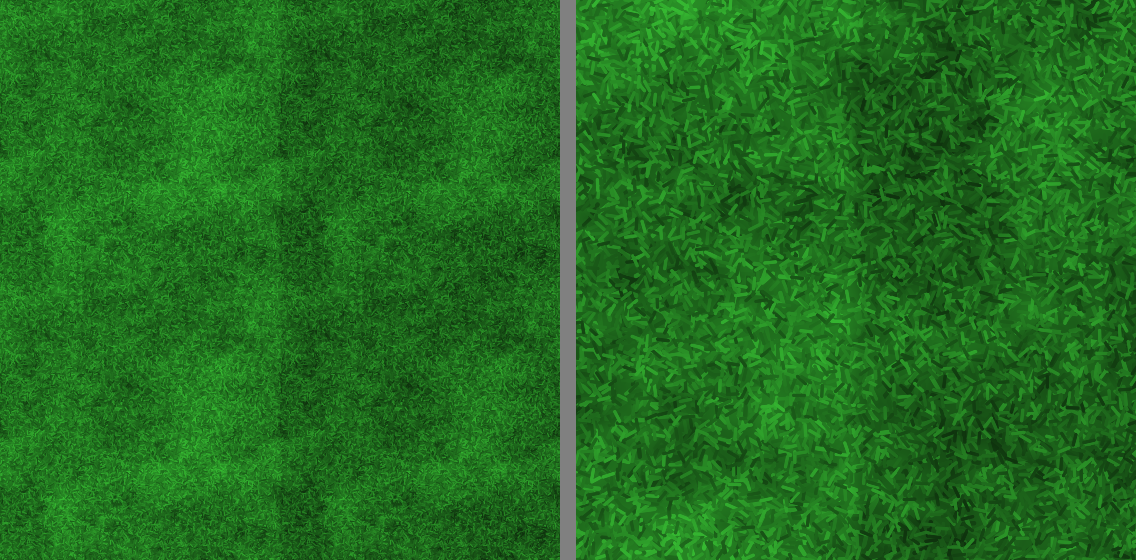
Left: the whole. Right: its middle third, enlarged.
Reproduce this texture procedurally as a WebGL 1 fragment shader.

```glsl
precision highp float;
// Mown lawn: a tile of short tangled grass, two by two, with a light and a dark mowing stripe.

uniform vec2 u_resolution;

const float TAU = 6.2831853;
const float REPEATS = 2.0;                         // tiles across and down
const vec3 GRASS_TINT = vec3(0.287, 1.0, 0.266);   // hue, scaled by the tone
const float MEAN_TONE = 0.452;
const float MIN_TONE = 0.2;
const float MAX_TONE = 0.72;
const float STRIPE_CONTRAST = 0.026;
const float STRIPE_SLOPE = 0.03;                   // contrast gained towards the seam
const float SEAM_SOFTNESS = 0.006;
const float BLADE_CONTRAST = 0.17;
const float BLADE_HALF_LENGTH = 0.62;              // in blade cells
const float BLADE_HALF_WIDTH = 0.2;
const float COARSE_BLADES = 76.0;                  // blade cells per tile
const float FINE_BLADES = 98.0;
const float MOTTLE_CONTRAST = 0.25;
const vec2 MOTTLE_CELLS = vec2(4.0, 6.0);          // patches slightly wider than tall
const float BROAD_CONTRAST = 0.011;
const vec2 BROAD_PHASE = vec2(0.15, 0.3);

vec3 hash3(vec2 p) {
  vec3 q = fract(vec3(p.xyx) * vec3(0.1031, 0.1030, 0.0973));
  q += dot(q, q.yxz + 33.33);
  return fract((q.xxy + q.yzz) * q.zyx);
}

// Value noise that wraps after "period" cells.
float wrappedNoise(vec2 p, vec2 period, float seed) {
  vec2 cell = floor(p);
  vec2 f = fract(p);
  f = f * f * (3.0 - 2.0 * f);
  float a = hash3(mod(cell, period) + seed).x;
  float b = hash3(mod(cell + vec2(1.0, 0.0), period) + seed).x;
  float c = hash3(mod(cell + vec2(0.0, 1.0), period) + seed).x;
  float d = hash3(mod(cell + 1.0, period) + seed).x;
  return mix(mix(a, b, f.x), mix(c, d, f.x), f.y);
}

// Patchy wear, centred on zero.
float mottle(vec2 tile) {
  float sum = 0.0;
  float weight = 0.45;
  vec2 cells = MOTTLE_CELLS;
  for (int i = 0; i < 4; i++) {
    sum += weight * (wrappedNoise(tile * cells, cells, 17.0 + 31.0 * float(i)) - 0.5);
    cells = cells * 2.0 + 1.0;
    weight *= 0.8;
  }
  return sum;
}

// Paints one randomly turned blade per cell over the tone below.
float paintBlades(float below, vec2 tile, float cells, float seed) {
  vec2 p = tile * cells;
  vec2 home = floor(p);
  float blur = 0.5 * REPEATS * cells / min(u_resolution.x, u_resolution.y);
  float tone = below;
  for (int y = -1; y <= 1; y++) {
    for (int x = -1; x <= 1; x++) {
      vec2 cell = home + vec2(float(x), float(y));
      vec2 id = mod(cell, cells) + seed;
      vec3 rnd = hash3(id);
      vec2 offset = p - cell - rnd.xy;
      float angle = TAU * rnd.z;
      vec2 along = vec2(cos(angle), sin(angle));
      vec2 q = vec2(dot(offset, along), dot(offset, vec2(-along.y, along.x)));
      float dist = length(vec2(max(abs(q.x) - BLADE_HALF_LENGTH, 0.0), q.y));
      float cover = 1.0 - smoothstep(BLADE_HALF_WIDTH - blur, BLADE_HALF_WIDTH + blur, dist);
      float bladeTone = 2.0 * hash3(id + 211.0).x - 1.0;
      tone = mix(tone, bladeTone, cover);
    }
  }
  return tone;
}

void main() {
  vec2 uv = gl_FragCoord.xy / u_resolution;
  vec2 tile = fract(uv * REPEATS);

  // Grass blades, the finer layer on top
  float blades = paintBlades(-0.3, tile, COARSE_BLADES, 5.0);
  blades = paintBlades(blades, tile, FINE_BLADES, 307.0);

  // Broad patches shared by every tile
  vec2 waves = cos(2.0 * TAU * (tile - BROAD_PHASE));
  float patches = MOTTLE_CONTRAST * mottle(tile) + BROAD_CONTRAST * (waves.x + waves.y);

  // Light stripe on the left, dark on the right, strongest at the seam
  float side = 1.0 - 2.0 * smoothstep(0.5 - SEAM_SOFTNESS, 0.5 + SEAM_SOFTNESS, uv.x);
  float nearSeam = 1.0 - smoothstep(0.0, 0.2, abs(uv.x - 0.5));
  float stripe = side * (STRIPE_CONTRAST + STRIPE_SLOPE * 0.5 * nearSeam);

  float tone = MEAN_TONE + BLADE_CONTRAST * blades + patches + stripe;
  gl_FragColor = vec4(GRASS_TINT * clamp(tone, MIN_TONE, MAX_TONE), 1.0);
}
```
